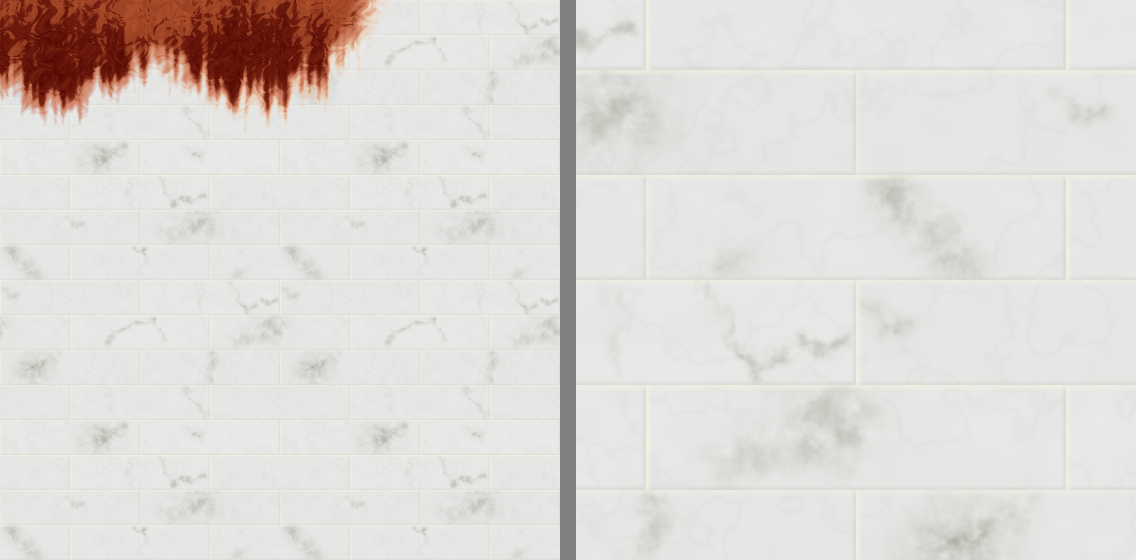
Left, the full canvas; right, a detail of the centre.
Write a WebGL 2 fragment shader that draws this texture.

```glsl
#version 300 es
precision highp float;
// White marble running-bond tiles with a rust-red stain dripping from the top left.
uniform vec2 u_resolution;
out vec4 fragColor;

float hash(vec2 p) {
  vec3 h = fract(vec3(p.xyx) * 0.1031);
  h += dot(h, h.yzx + 33.33);
  return fract((h.x + h.y) * h.z);
}

float gradientDot(vec2 cell, vec2 offset) {
  float angle = 6.2832 * hash(cell);
  return dot(vec2(cos(angle), sin(angle)), offset);
}

float noise(vec2 p) {
  vec2 i = floor(p), f = p - i, s = f * f * f * (f * (f * 6.0 - 15.0) + 10.0);
  vec2 o = vec2(0, 1);
  return mix(mix(gradientDot(i, f), gradientDot(i + o.yx, f - o.yx), s.x),
             mix(gradientDot(i + o, f - o), gradientDot(i + 1.0, f - 1.0), s.x), s.y);
}

float fbm(vec2 p) {
  float sum = 0.0, amp = 1.0;
  for (int i = 0; i < 4; i++) {
    sum += amp * noise(p);
    p = p * 2.03 + 17.0;
    amp *= 0.55;
  }
  return sum;
}

// Soft stroke from a to b
float vein(vec2 p, vec2 a, vec2 b, float width) {
  vec2 ab = b - a;
  float d = length(p - a - ab * clamp(dot(p - a, ab) / dot(ab, ab), 0.0, 1.0)) / width;
  return exp(-d * d);
}

// Soft elliptical cloud
float cloud(vec2 p, vec2 center, vec2 radius) {
  vec2 e = (p - center) / radius;
  return exp(-dot(e, e));
}

// Grey figure of one tile; q spans 4 by 1, y down
float marble(vec2 q, float row, float id) {
  const int cuts[16] = int[16](5, 1, 2, 3, 4, 9, 6, 0, 4, 5, 1, 0, 5, 3, 8, 7);
  int cut = cuts[int(id)];
  vec2 s = q + id * vec2(13.7, 7.3);
  vec2 w = q + 0.16 * vec2(fbm(s * 3.0), fbm(s * 3.0 + 50.0));
  float patchy = clamp(0.65 + 0.9 * fbm(s * 4.0 + 20.0), 0.0, 1.3);
  float m = 0.0;
  if (cut == 1) {
    m = 0.6 * vein(w, vec2(2.55, 0.0), vec2(3.0, 0.9), 0.06)
      + vein(w, vec2(3.0, 0.8), vec2(3.87, 0.58), 0.08)
      + 0.35 * vein(w, vec2(1.75, 0.2), vec2(1.7, 0.85), 0.07);
  } else if (cut == 2) {
    m = 0.9 * vein(w, vec2(1.0, 0.85), vec2(1.45, 0.4), 0.09)
      + 0.8 * vein(w, vec2(1.45, 0.4), vec2(2.37, 0.1), 0.06)
      + 0.6 * vein(w, vec2(2.37, 0.1), vec2(2.75, 0.8), 0.06);
  } else if (cut == 3) {
    m = 1.1 * cloud(w, vec2(1.75, 0.36), vec2(0.48, 0.38)) + 0.7 * cloud(w, vec2(0.95, 0.7), vec2(0.35, 0.25));
  } else if (cut == 4) {
    vec2 c = vec2(0.94 * (row - 1.0), 0.55);
    m = 1.1 * cloud(w, c, vec2(0.48, 0.38)) + 0.8 * vein(w, c, c + vec2(0.7, -0.4), 0.12);
  } else if (cut == 5) {
    vec2 c = vec2(0.4 + 0.31 * row, 0.45);
    m = 0.8 * cloud(w, c, vec2(0.16, 0.14)) + 0.4 * vein(w, c, c + vec2(-0.4, -0.25), 0.08);
  } else if (cut == 6) {
    m = 0.6 * vein(w, vec2(3.3, 0.05), vec2(3.9, 0.9), 0.06) + 0.3 * vein(w, vec2(1.1, 0.2), vec2(1.2, 0.7), 0.08);
  } else if (cut == 7) {
    m = vein(w, vec2(2.3, 0.1), vec2(3.05, 0.9), 0.18) + 0.6 * cloud(w, vec2(0.85, 0.85), vec2(0.22, 0.15));
  } else if (cut == 8) {
    m = 0.8 * vein(w, vec2(1.8, 0.1), vec2(2.15, 0.2), 0.06) + 0.6 * vein(w, vec2(2.1, 0.15), vec2(2.2, 0.5), 0.06);
  } else if (cut == 9) {
    m = 0.7 * vein(w, vec2(2.1, 0.1), vec2(2.0, 0.95), 0.11);
  }
  float faint = smoothstep(0.1, 0.0, abs(fbm(s * 0.9))) * 0.12;
  return m * patchy + faint + 0.08 * fbm(s * 2.0);
}

vec3 wall(vec2 uv) {
  vec2 g = vec2(uv.x, 1.0 - uv.y) * 16.0;
  float row = floor(g.y), x = g.x / 4.0 - 0.5 * mod(row, 2.0);
  vec2 q = vec2(fract(x) * 4.0, fract(g.y));
  float r = mod(row, 8.0), id = 2.0 * r + mod(floor(x), 2.0);
  vec3 color = vec3(0.91, 0.91, 0.907) - 0.012 * hash(vec2(id, 3.0));
  color -= marble(q, r, id) * vec3(0.115, 0.115, 0.14);
  // Grey shadow on the far edges, cream grout on the near ones
  float aa = 0.02 + 8.0 / min(u_resolution.x, u_resolution.y);
  vec2 far = 1.0 - smoothstep(0.03 - aa, 0.03 + aa, vec2(4, 1) - q);
  vec2 near = 1.0 - smoothstep(0.04 - aa, 0.04 + aa, q);
  float wear = 0.75 + 0.5 * noise(q * 3.0 + id * 5.0);
  color = mix(color, vec3(0.82, 0.82, 0.80), 0.65 * wear * max(far.x, far.y));
  vec2 glow = near * (0.45 + 0.55 * vec2(hash(vec2(id, 9.0)), hash(vec2(r, 5.0))));
  return mix(color, vec3(0.95, 0.95, 0.88), wear * max(glow.x, glow.y));
}

// Rust stain: broad drips, fine streaks and grain
vec3 stain(vec3 base, vec2 uv) {
  float x = uv.x, depth = 1.0 - uv.y;
  float drips = cos(17.45 * (x - 0.1));
  float streak = noise(vec2(x * 32.0, depth * 5.0)) + 0.6 * noise(vec2(x * 95.0, depth * 14.0));
  float grain = fbm(uv * 65.0 + 2.0 * noise(uv * 30.0));
  float lower = (0.178 + 0.033 * drips - depth) / 0.065;
  float right = (0.69 - 0.35 * depth - x) / 0.07;
  float body = min(lower, right) + 1.1 * streak * smoothstep(0.02, 0.12, depth) + 0.25 * grain;
  vec3 color = mix(vec3(0.92, 0.80, 0.69), vec3(0.83, 0.65, 0.59), smoothstep(0.5, 0.1, x));
  color = mix(color, vec3(0.82, 0.51, 0.39), smoothstep(0.2, 0.6, body));
  color = mix(color, vec3(0.65, 0.29, 0.16), smoothstep(0.5, 0.95, body));
  float shade = 0.22 * drips + 0.9 * grain + 0.8 * streak + 0.5 * smoothstep(0.0, 0.08, depth) - 0.1;
  color = mix(color, vec3(0.38, 0.07, 0.03), smoothstep(-0.1, 0.45, shade) * smoothstep(0.55, 1.05, body));
  color += 0.12 * grain * vec3(1.0, 0.7, 0.45) * smoothstep(0.5, 1.0, body);
  return mix(base, color, smoothstep(-0.1, 0.4, body));
}

void main() {
  vec2 uv = gl_FragCoord.xy / u_resolution;
  fragColor = vec4(clamp(stain(wall(uv), uv), 0.0, 1.0), 1.0);
}
```
